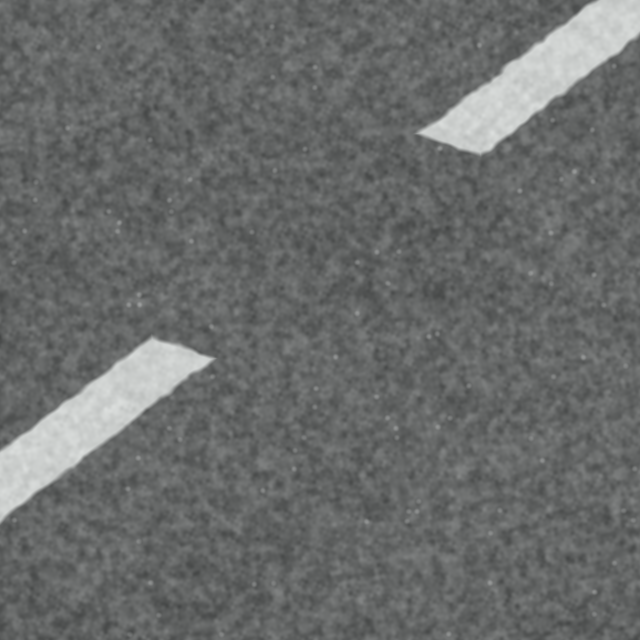
Give the GLSL for this texture, as a WebGL 1 fragment shader.

```glsl
precision highp float;

uniform vec2 u_resolution;

// Lane marking: a slanted stripe interrupted by a gap
const float STRIPE_SLOPE = 0.76;
const float STRIPE_OFFSET = 0.240;
const float STRIPE_HALF = 0.054;
const float CUT_SLOPE = 0.365;
const float GAP_CENTER = 0.796;
const float GAP_HALF = 0.235;
const float EDGE_SOFT = 0.0045;
const float EDGE_WOBBLE = 0.003;

// Surface colours and grain
const vec3 ASPHALT = vec3(0.388, 0.396, 0.394);
const vec3 PAINT = vec3(0.800, 0.812, 0.806);
const float GRAIN_FREQ = 78.0;
const float ASPHALT_GRAIN = 0.22;
const float PAINT_GRAIN = 0.13;
const float PATCH_FREQ = 7.0;
const float PATCH_AMOUNT = 0.035;
const float SPECK_FREQ = 62.0;
const float SPECK_AMOUNT = 0.13;

float hash(vec2 p) {
  return fract(sin(dot(p, vec2(127.1, 311.7))) * 43758.5453);
}

float valueNoise(vec2 p) {
  vec2 cell = floor(p);
  vec2 f = fract(p);
  f = f * f * (3.0 - 2.0 * f);
  float low = mix(hash(cell), hash(cell + vec2(1.0, 0.0)), f.x);
  float high = mix(hash(cell + vec2(0.0, 1.0)), hash(cell + vec2(1.0, 1.0)), f.x);
  return mix(low, high, f.y);
}

// Rotated octaves hide the lattice; the result is centred on zero
float grain(vec2 p) {
  float sum = 0.0;
  float weight = 0.5;
  for (int i = 0; i < 3; i++) {
    sum += weight * (valueNoise(p) - 0.5);
    p = mat2(0.8, 0.6, -0.6, 0.8) * p * 1.45 + 17.3;
    weight *= 0.8;
  }
  return sum;
}

// Sparse pale stones, one candidate per cell
float specks(vec2 p) {
  vec2 cell = floor(p);
  vec2 center = 0.35 + 0.3 * vec2(hash(cell + 3.1), hash(cell + 8.7));
  float present = step(0.975, hash(cell + 21.4));
  return present * (1.0 - smoothstep(0.05, 0.38, length(fract(p) - center)));
}

// Signed distance to the two dashes, negative inside
float dashDistance(vec2 p) {
  float across = abs(p.y - STRIPE_SLOPE * p.x - STRIPE_OFFSET) - STRIPE_HALF;
  float along = GAP_HALF - abs(p.y + CUT_SLOPE * p.x - GAP_CENTER);
  across /= length(vec2(1.0, STRIPE_SLOPE));
  along /= length(vec2(1.0, CUT_SLOPE));
  return max(across, along);
}

void main() {
  vec2 uv = gl_FragCoord.xy / u_resolution;
  float fine = grain(uv * GRAIN_FREQ);

  // Asphalt with broad patches, grain and stones
  float patches = valueNoise(uv * PATCH_FREQ + 4.0) - 0.5;
  float shade = ASPHALT_GRAIN * fine + PATCH_AMOUNT * patches;
  shade += SPECK_AMOUNT * specks(uv * SPECK_FREQ);
  vec3 color = ASPHALT + shade;

  // Worn paint with a slightly ragged, soft edge
  float wobble = EDGE_WOBBLE * 2.0 * (valueNoise(uv * 60.0 + 31.0) - 0.5);
  float soft = max(EDGE_SOFT, 0.75 / u_resolution.y);
  float paint = 1.0 - smoothstep(-soft, soft, dashDistance(uv) + wobble);
  color = mix(color, PAINT + PAINT_GRAIN * fine, paint);

  gl_FragColor = vec4(color, 1.0);
}
```
